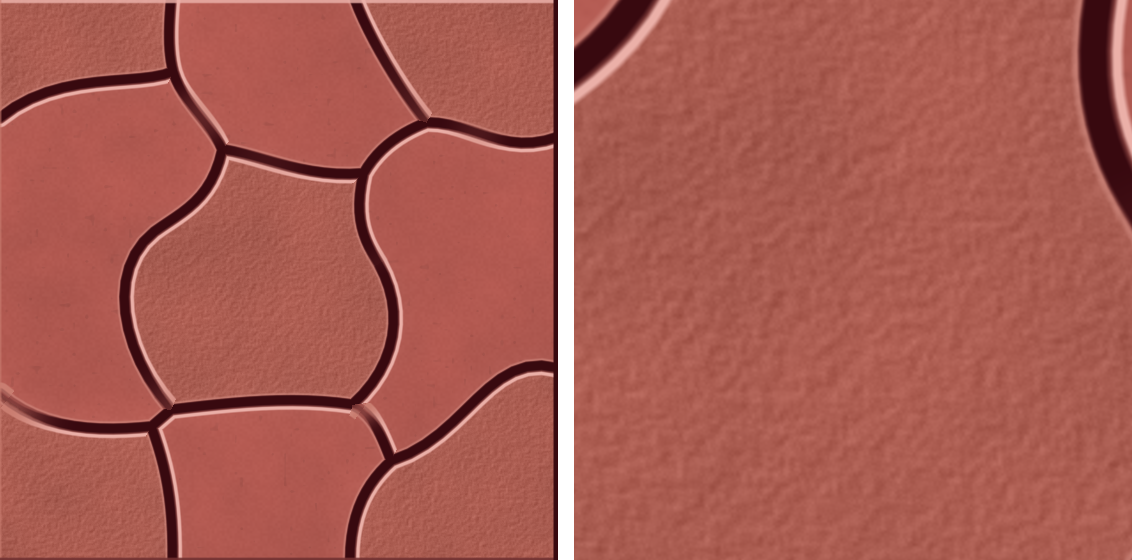
Left, the full canvas; right, a detail of the centre.
A Shadertoy shader for this pattern:

```glsl
// One embossed terracotta paving tile: curved cells, bevelled grooves, grained and smooth faces.

// Lengths are in hundredths of the canvas.
const vec3 CLAY = vec3(0.69, 0.345, 0.312);
const vec3 GRAINED_CLAY = vec3(0.665, 0.36, 0.315);
const vec3 DEEP = vec3(0.22, 0.035, 0.06);
const vec3 SHADE = vec3(0.44, 0.19, 0.19);
const vec3 SALMON = vec3(0.79, 0.49, 0.44);
const vec3 PALE = vec3(0.92, 0.69, 0.66);
const vec2 LIGHT = vec2(0.8, -0.6);    // lit walls face this way
const float SHADOW_HALF = 0.84;
const float LIP_HALF = 0.36;
const float LIP_OFFSET = 1.26;
const float SOFTNESS = 0.2;
const float GRAIN_SCALE = 1.5;
const float GRAIN_DEPTH = 0.11;
const int STEPS = 12;

// Joints where three grooves meet.
const vec2 A = vec2(31.1, 87.2), B = vec2(39.9, 73.3), C = vec2(65.2, 69.0), D = vec2(76.5, 78.1);
const vec2 E = vec2(63.2, 27.7), F = vec2(30.7, 26.8), G = vec2(27.2, 23.8), H = vec2(70.2, 17.7);
const vec2 RIGHT_WAIST = vec2(67.9, 52.9), LEFT_WAIST = vec2(27.7, 58.6);

struct Field { float dist; vec2 offset; vec2 tangent; bool grained; };

float hash(vec2 p) {
    vec3 q = fract(p.xyx * 0.1031);
    q += dot(q, q.yzx + 33.33);
    return fract((q.x + q.y) * q.z);
}

float noise(vec2 p) {
    vec2 i = floor(p), f = fract(p);
    f = f * f * (3.0 - 2.0 * f);
    return mix(mix(hash(i), hash(i + vec2(1, 0)), f.x),
               mix(hash(i + vec2(0, 1)), hash(i + vec2(1, 1)), f.x), f.y);
}

float fbm(vec2 p) {
    return 0.55 * noise(p) + 0.3 * noise(p * 2.1 + 7.0) + 0.15 * noise(p * 4.3 + 19.0);
}

float band(float x, float halfWidth, float soft) {
    return 1.0 - smoothstep(halfWidth - soft, halfWidth + soft, abs(x));
}

vec2 bezier(vec2 a, vec2 b, vec2 c, vec2 d, float t) {
    vec2 m = mix(b, c, t);
    return mix(mix(mix(a, b, t), m, t), mix(m, mix(c, d, t), t), t);
}

// Adds a cubic groove; one with a finish change also flips the face on crossing.
void groove(inout Field f, vec2 p, vec2 a, vec2 b, vec2 c, vec2 d, bool finishChange) {
    vec2 q = a;
    for (int i = 1; i <= STEPS; i++) {
        vec2 r = i == STEPS ? d : bezier(a, b, c, d, float(i) / float(STEPS));
        vec2 e = r - q;
        float h = clamp(dot(p - q, e) / dot(e, e), 0.0, 1.0);
        vec2 v = p - q - e * h;
        float dist = length(v);
        if (dist < f.dist) {
            float t = (float(i) - 1.0 + h) / float(STEPS);
            f.dist = dist;
            f.offset = v;
            f.tangent = normalize(mix(mix(b - a, c - b, t), mix(c - b, d - c, t), t));
        }
        if (finishChange && (q.y > p.y) != (r.y > p.y) && q.x + e.x * (p.y - q.y) / e.y < p.x)
            f.grained = !f.grained;
        q = r;
    }
}

Field grooveField(vec2 p) {
    Field f = Field(1000.0, vec2(1, 0), vec2(0, 1), abs(p.y - 54.3) > 24.6);
    // Corner cells
    groove(f, p, vec2(30.7, 100), vec2(30.3, 95.4), vec2(30.1, 90.9), A, true);
    groove(f, p, vec2(0, 78.9), vec2(10.5, 87.6), vec2(24.9, 84.4), A, true);
    groove(f, p, vec2(63.7, 100), vec2(66.1, 93.5), vec2(71.9, 83.7), D, true);
    groove(f, p, D, vec2(85, 78.1), vec2(90.3, 72), vec2(100, 75.5), true);
    groove(f, p, vec2(0, 29.7), vec2(7.8, 22.9), vec2(18.3, 22.9), G, true);
    groove(f, p, G, vec2(29.8, 16.7), vec2(31.1, 10.2), vec2(31, 0), true);
    groove(f, p, H, vec2(66.1, 14.1), vec2(62.8, 8.9), vec2(62.8, 0), true);
    groove(f, p, H, vec2(83.7, 21.9), vec2(87.6, 37.5), vec2(100, 34.2), true);
    // Centre cell
    groove(f, p, B, vec2(47.8, 72), vec2(54.9, 68.1), C, true);
    groove(f, p, C, vec2(63.3, 60.9), vec2(65.4, 57), RIGHT_WAIST, true);
    groove(f, p, RIGHT_WAIST, vec2(72.6, 44.7), vec2(71.3, 34.9), E, true);
    groove(f, p, E, vec2(52.3, 29.3), vec2(41.9, 28.1), F, true);
    groove(f, p, F, vec2(21.6, 37.5), vec2(19, 51.8), LEFT_WAIST, true);
    groove(f, p, LEFT_WAIST, vec2(32.7, 62.2), vec2(37.9, 64.2), B, true);
    // Links between neighbouring smooth cells
    groove(f, p, A, vec2(32.7, 81.8), vec2(37.9, 77.9), B, false);
    groove(f, p, C, vec2(68, 74), vec2(72.6, 76.6), D, false);
    groove(f, p, E, vec2(67.4, 25.8), vec2(68.7, 21.2), H, false);
    groove(f, p, F, mix(F, G, 0.3), mix(F, G, 0.7), G, false);
    return f;
}

vec3 clayFace(vec2 p, bool grained) {
    float mottle = fbm(p * 0.09) - 0.5;
    vec2 g = p * GRAIN_SCALE;
    float relief = fbm(g) - fbm(g + vec2(0.45, -0.4));
    if (grained) return GRAINED_CLAY * (1.0 + 0.1 * mottle) + GRAIN_DEPTH * relief;
    float speck = smoothstep(0.87, 0.97, noise(p * 0.9 + 40.0));
    return CLAY * (1.0 + 0.12 * mottle - 0.06 * speck) + 0.02 * (noise(p * 2.2) - 0.5);
}

void mainImage(out vec4 fragColor, in vec2 fragCoord) {
    vec2 p = 100.0 * fragCoord / iResolution.xy;
    float soft = max(SOFTNESS, 70.0 / iResolution.y);
    Field f = grooveField(p);
    vec3 color = clayFace(p, f.grained);

    // Groove walls: shadow, lit lip and a faint far rim
    vec2 normal = vec2(-f.tangent.y, f.tangent.x);
    normal *= dot(normal, LIGHT) < 0.0 ? -1.0 : 1.0;
    float side = f.dist * (dot(f.offset, normal) < 0.0 ? -1.0 : 1.0);
    float lit = smoothstep(0.05, 0.5, dot(normal, LIGHT));
    color = mix(color, PALE, 0.1 * exp(-f.dist * 0.6));
    color = mix(color, mix(SALMON, PALE, 0.4), 0.5 * band(side + 1.15, 0.22, soft));
    color = mix(color, mix(SALMON, PALE, lit), band(side - LIP_OFFSET, mix(0.75, LIP_HALF, lit), soft));
    color = mix(color, SHADE, mix(0.35, 0.9, lit) * band(side, SHADOW_HALF + 0.15, soft));
    color = mix(color, DEEP, mix(0.25, 1.0, lit) * band(side + 0.1, mix(0.4, SHADOW_HALF, lit), soft));

    // Tile rim
    color = mix(color, PALE, 0.85 * band(100.0 - p.y, 0.55, soft));
    color = mix(color, SALMON, 0.6 * band(p.x, 0.25, soft));
    color = mix(color, SHADE, 0.9 * band(p.y, 0.4, soft));
    color = mix(color, DEEP, band(100.0 - p.x, 0.8, soft));
    fragColor = vec4(clamp(color, 0.0, 1.0), 1.0);
}
```
